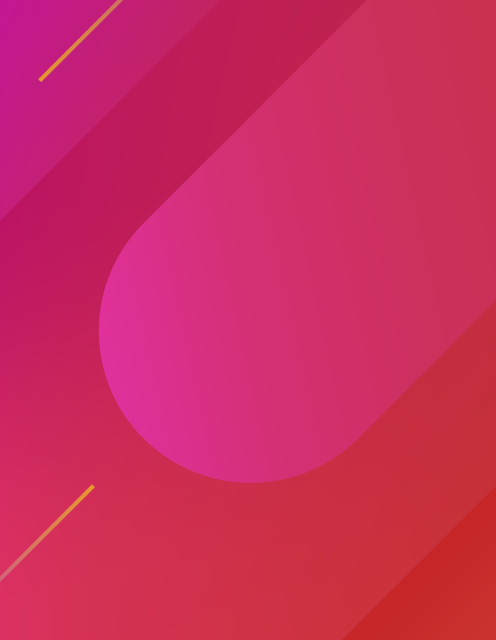
This background is drawn by a Shadertoy shader. Its source:

```glsl
// Diagonal bands of magenta and red with a large glowing capsule and two gold strokes.

// Coverage of a shape from its signed distance, smoothed over one pixel.
float cover(float dist, float pixel) {
    return 1.0 - smoothstep(-0.5 * pixel, 0.5 * pixel, dist);
}

// Signed distance to the line x + down = offset; negative on the upper left.
float diagonal(vec2 p, float offset) {
    return (p.x + p.y - offset) * 0.70711;
}

// Position along segment a-b, from 0 to 1.
float along(vec2 p, vec2 a, vec2 b) {
    return clamp(dot(p - a, b - a) / dot(b - a, b - a), 0.0, 1.0);
}

float capsule(vec2 p, vec2 a, vec2 b, float radius) {
    return length(p - mix(a, b, along(p, a, b))) - radius;
}

// Flat-ended stroke.
float stroke(vec2 p, vec2 a, vec2 b, float halfWidth) {
    vec2 dir = normalize(b - a);
    vec2 q = p - 0.5 * (a + b);
    float across = abs(q.x * dir.y - q.y * dir.x) - halfWidth;
    float lengthwise = abs(dot(q, dir)) - 0.5 * length(b - a);
    return max(across, lengthwise);
}

// Broad middle band: pink on the left, red on the right.
vec3 middleBand(vec2 p, float width) {
    float fall = smoothstep(0.25, 0.95, p.y);
    vec3 left = mix(vec3(0.735, 0.07, 0.40), vec3(0.86, 0.19, 0.385), fall);
    vec3 right = mix(vec3(0.75, 0.155, 0.29), vec3(0.78, 0.20, 0.20), p.y);
    return mix(left, right, pow(clamp(p.x / width, 0.0, 1.0), 0.75));
}

vec3 upperCorner(vec2 p) {
    vec3 violet = vec3(0.76, 0.09, 0.58);
    return violet + p.x * vec3(0.0, 0.15, -0.60) + p.y * vec3(0.03, 0.09, -0.28);
}

vec3 lowerCorner(vec2 p) {
    vec3 scarlet = vec3(0.78, 0.15, 0.16);
    vec3 brick = vec3(0.79, 0.20, 0.185);
    return mix(scarlet, brick, smoothstep(1.53, 1.78, p.x + p.y));
}

// Capsule fill: hot pink cooling towards crimson at the upper right.
vec3 capsuleFill(vec2 p) {
    float u = p.x + 0.22 * (1.0 - p.y);
    vec3 color = mix(vec3(0.88, 0.19, 0.61), vec3(0.83, 0.19, 0.455),
                     clamp((u - 0.26) / 0.24, 0.0, 1.0));
    color = mix(color, vec3(0.80, 0.19, 0.37), clamp((u - 0.50) / 0.25, 0.0, 1.0));
    return mix(color, vec3(0.79, 0.19, 0.31), clamp((u - 0.75) / 0.25, 0.0, 1.0));
}

// Paints a stroke that fades from gold at a to the faded tint at b.
vec3 paintStroke(vec3 base, vec2 p, vec2 a, vec2 b, vec3 faded, float pixel) {
    vec3 gold = vec3(0.90, 0.60, 0.18);
    vec3 tint = mix(gold, faded, along(p, a, b));
    return mix(base, tint, cover(stroke(p, a, b, 0.0032), pixel));
}

void mainImage(out vec4 fragColor, in vec2 fragCoord) {
    // Units of canvas height, with y measured down from the top.
    vec2 p = fragCoord / iResolution.y;
    p.y = 1.0 - p.y;
    float pixel = 1.5 / iResolution.y;
    float width = iResolution.x / iResolution.y;

    // Background bands
    vec3 color = middleBand(p, width);
    color = mix(color, upperCorner(p), cover(diagonal(p, 0.345), pixel));
    color = mix(color, lowerCorner(p), cover(-diagonal(p, 1.534), pixel));

    // Capsule running off the upper right
    vec2 center = vec2(0.392, 0.517);
    float body = capsule(p, center, center + vec2(1.2, -1.2), 0.2375);
    color = mix(color, capsuleFill(p), cover(body, pixel));

    // Gold strokes running off the top and left edges
    color = paintStroke(color, p, vec2(0.062, 0.126), vec2(0.198, -0.010),
                        vec3(0.80, 0.44, 0.38), pixel);
    color = paintStroke(color, p, vec2(0.146, 0.759), vec2(-0.010, 0.915),
                        vec3(0.82, 0.38, 0.50), pixel);

    fragColor = vec4(color, 1.0);
}
```
